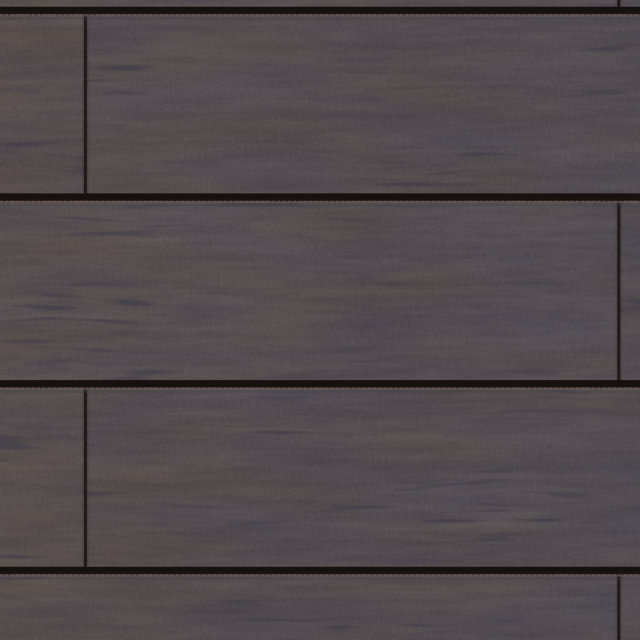
A WebGL 1 fragment shader for this texture:

```glsl
precision highp float;
// Dark grey-brown planks in staggered courses, parted by black grooves.
// Stretched gradient noise gives each board its grain and bluish streaks;
// signed distances to the grooves and butt joints give the edges.
uniform vec2 u_resolution;

const float COURSE = 0.2917;        // height of one course
const float FIRST_GROOVE = 0.0163;  // depth of the top groove below the top edge
const float BOARD = 1.6667;         // length of one board
const float FIRST_JOINT = 0.1335;
const float GROOVE_HALF = 0.0058;
const float JOINT_HALF = 0.0024;

const vec3 WOOD = vec3(0.330, 0.301, 0.313);
const vec3 STREAK = vec3(0.250, 0.238, 0.285);
const vec3 GROOVE = vec3(0.085, 0.066, 0.058);
const vec3 JOINT = vec3(0.110, 0.090, 0.082);
const vec3 BEVEL = vec3(0.410, 0.345, 0.330);

float hash(vec2 p) {
  vec3 q = fract(p.xyx * vec3(0.1031, 0.1030, 0.0973));
  q += dot(q, q.yzx + 33.33);
  return fract((q.x + q.y) * q.z);
}

vec2 gradient(vec2 cell) {
  float angle = 6.2832 * hash(cell);
  return vec2(cos(angle), sin(angle));
}

float noise(vec2 p) {
  vec2 i = floor(p);
  vec2 f = p - i;
  vec2 w = f * f * f * (f * (f * 6.0 - 15.0) + 10.0);
  vec2 e = vec2(1.0, 0.0);
  float low = mix(dot(gradient(i), f), dot(gradient(i + e.xy), f - e.xy), w.x);
  float high = mix(dot(gradient(i + e.yx), f - e.yx), dot(gradient(i + e.xx), f - e.xx), w.x);
  return mix(low, high, w.y);
}

// Soft coverage of the region where the distance d is negative.
float cover(float d, float soft) {
  return 1.0 - smoothstep(-soft, soft, d);
}

// Wood of one board; p is the canvas position, seed shifts the grain.
vec3 wood(vec2 p, vec2 seed) {
  vec2 q = p + seed;
  q.y += 0.005 * noise(q * vec2(5.0, 9.0));
  float broad = noise(q * vec2(2.5, 22.0));
  float grain = noise(q * vec2(7.0, 75.0)) + 0.6 * noise(q * vec2(19.0, 160.0));
  float fleck = noise(q * vec2(190.0, 270.0)) + 0.6 * noise(q * vec2(230.0, 65.0));
  float tint = noise(q * vec2(4.0, 16.0) + 31.0);

  vec3 color = WOOD + 0.022 * broad + 0.026 * grain + 0.020 * fleck;
  color += vec3(0.012, 0.004, -0.014) * (0.5 - p.x);
  color += vec3(0.015, 0.009, -0.019) * (tint + 0.3 * grain);

  // Sparse thin streaks, gathered in patches
  float patchy = smoothstep(-0.05, 0.4, noise(q * vec2(3.0, 11.0) + 57.0));
  float line = smoothstep(0.12, 0.5, noise(q * vec2(8.0, 88.0) + 83.0));
  return mix(color, STREAK, 0.75 * patchy * line);
}

void main() {
  vec2 uv = gl_FragCoord.xy / u_resolution;
  float soft = max(0.0010, 0.75 / min(u_resolution.x, u_resolution.y));
  vec2 p = vec2(uv.x, 1.0 - uv.y);

  // Course and board under this point; below is signed depth past a groove
  float level = (p.y - FIRST_GROOVE) / COURSE;
  float course = floor(level);
  float below = (fract(level + 0.5) - 0.5) * COURSE;
  float along = (p.x - FIRST_JOINT) / BOARD - 0.5 * mod(course, 2.0);
  float board = floor(along);
  float across = (fract(along + 0.5) - 0.5) * BOARD;

  vec2 id = vec2(course + 11.0, board + 7.0);
  vec2 seed = 20.0 * vec2(hash(id), hash(id + 41.0));
  vec3 color = wood(p, seed);
  color *= 1.0 + 0.035 * (hash(id + 5.0) - 0.5);

  // Butt joint between board ends, with a faint worn shoulder
  color *= 1.0 - 0.10 * cover(abs(across) - 0.0050, 0.0025);
  float rough = 0.0005 * noise(vec2(3.0, p.y * 150.0));
  color = mix(color, JOINT, 0.94 * cover(abs(across) - JOINT_HALF - rough, soft));

  // Slanted tooling marks along the bevel under each groove
  float marks = 0.5 + 0.5 * sin(6.2832 * (p.x * 120.0 + below * 75.0));
  marks *= 0.6 + 0.8 * noise(vec2(p.x * 45.0, course * 3.7));
  float bevel = cover(abs(below - 0.0077) - 0.0018, 0.0013);
  float shade = cover(abs(below - 0.0125) - 0.0015, 0.0030);
  color = mix(color, STREAK, 0.40 * shade);
  color = mix(color, BEVEL - 0.09 * marks, 0.85 * bevel);

  // Groove, slightly ragged on its lower side
  float ragged = 0.0011 * (marks - 0.4) * step(0.0, below);
  float groove = cover(abs(below) - GROOVE_HALF - ragged, soft);
  vec3 depth = GROOVE + 0.045 * marks * smoothstep(0.0, GROOVE_HALF, below);
  color = mix(color, depth, groove);

  gl_FragColor = vec4(color, 1.0);
}
```
